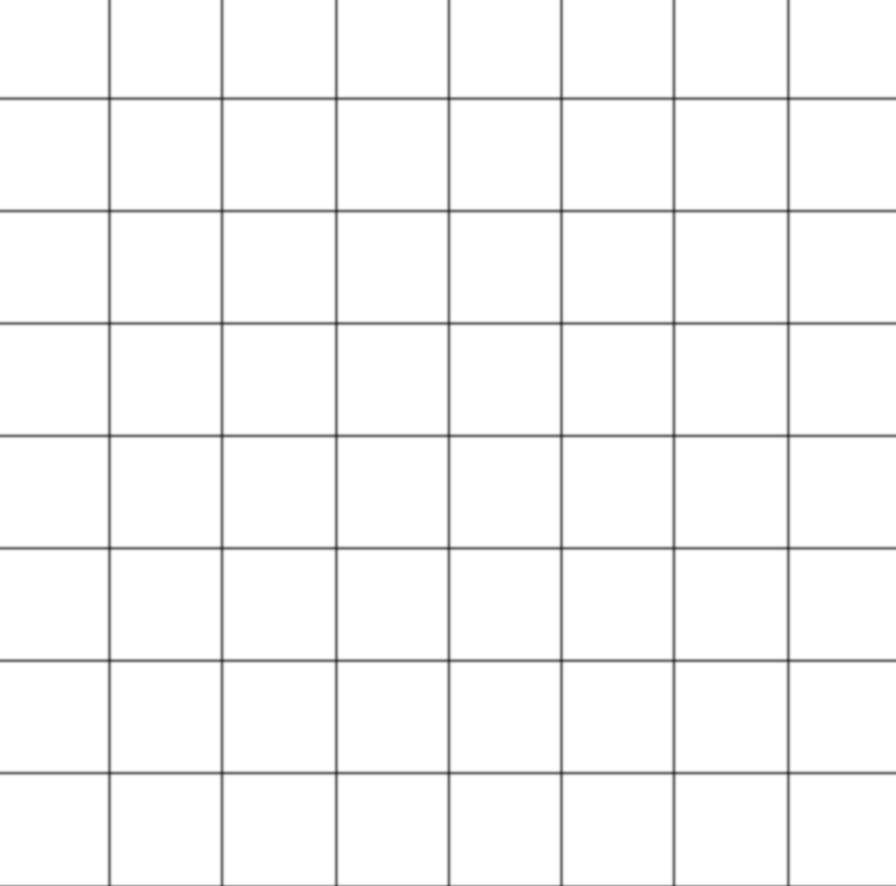
Give the GLSL for this pattern, as a Shadertoy shader.

```glsl
// Thin soft grey grid of near-square cells on white paper.

// Lengths are fractions of the canvas height.
const vec3 PAPER = vec3(1.0);
const vec3 INK = vec3(0.0);
const int COLUMN_LINES = 7;
const int ROW_LINES = 8;
const float COLUMN_START = 0.1236;
const float COLUMN_PITCH = 0.1270;
const float COLUMN_SLIP = 0.0021;   // extra step at every fourth column line
const float ROW_START = 0.0005;
const float ROW_PITCH = 0.12688;
const float ROW_SLIP = 0.0014;      // drop of the lowest line past the edge
const float LINE_SIGMA = 0.00149;   // softness of the line profile
const float LINE_PEAK = 0.535;      // ink density at the line centre

// Ink density across a line; keeps its total weight when widened to a pixel.
float lineInk(float dist, float pixel) {
    float sigma = max(LINE_SIGMA, 0.6 * pixel);
    float t = dist / sigma;
    return LINE_PEAK * LINE_SIGMA / sigma * exp(-0.5 * t * t);
}

float columnPosition(int i) {
    return COLUMN_START + COLUMN_PITCH * float(i) + COLUMN_SLIP * float((i + 2) / 4);
}

float rowPosition(int i) {
    return ROW_START + ROW_PITCH * float(i) - (i == 0 ? ROW_SLIP : 0.0);
}

void mainImage(out vec4 fragColor, in vec2 fragCoord) {
    float pixel = 1.0 / iResolution.y;
    vec2 p = fragCoord * pixel;

    // Light left by each line; crossings multiply and so turn darker.
    float light = 1.0;
    for (int i = 0; i < COLUMN_LINES; i++) {
        light *= 1.0 - lineInk(p.x - columnPosition(i), pixel);
    }
    for (int i = 0; i < ROW_LINES; i++) {
        light *= 1.0 - lineInk(p.y - rowPosition(i), pixel);
    }

    fragColor = vec4(mix(INK, PAPER, light), 1.0);
}
```
